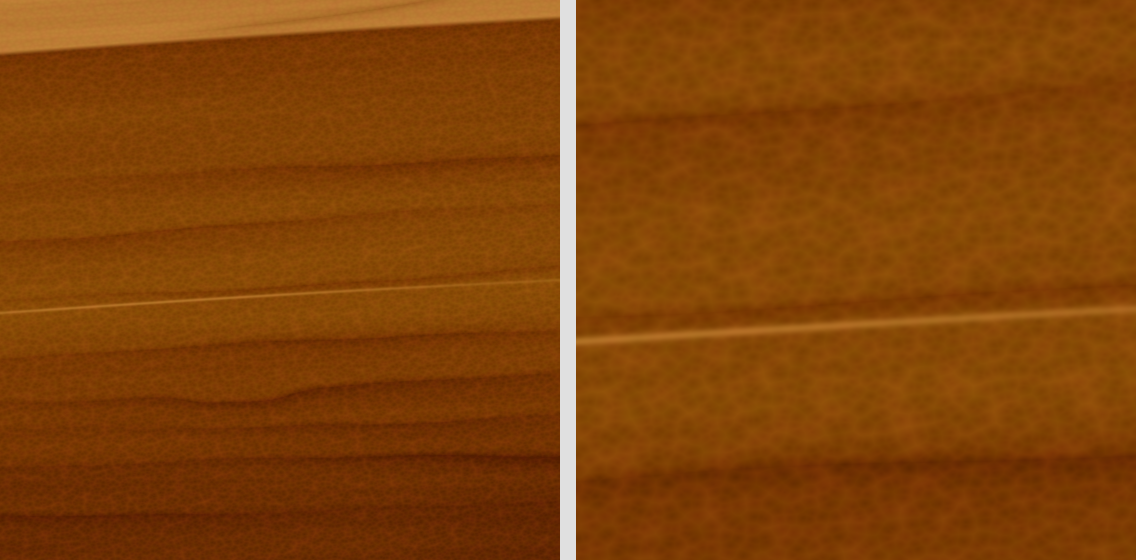
Left: the whole. Right: its middle third, enlarged.
This texture is drawn by a Shadertoy shader. Its source:

```glsl
// Warm brown wood boards: slanted grain streaks, a pale top board and a thin glue line.

// Palette
const vec3 DARK_WOOD  = vec3(0.34, 0.115, 0.008);
const vec3 MID_WOOD   = vec3(0.48, 0.22, 0.01);
const vec3 LIGHT_WOOD = vec3(0.58, 0.34, 0.035);
const vec3 PALE_BOARD = vec3(0.73, 0.49, 0.215);
const vec3 PALE_GRAIN = vec3(0.58, 0.34, 0.10);
const vec3 GLUE_COLOR = vec3(0.74, 0.48, 0.18);

// Layout, in canvas units
const float BOARD_EDGE   = 0.903;
const float GLUE_HEIGHT  = 0.441;
const float SLOPE_TOP    = 0.062;
const float SLOPE_BOTTOM = 0.018;
const int   STREAKS      = 8;
const float STREAK_START = 0.055;
const float STREAK_STEP  = 0.083;
const float STREAK_DEPTH = 0.42;
const float MOTTLE       = 0.30;

float hash1(float n) {
    return fract(sin(n * 12.99 + 4.1) * 4375.85);
}

vec2 hash2(vec2 p) {
    vec3 q = fract(p.xyx * vec3(0.1031, 0.1030, 0.0973));
    q += dot(q, q.yzx + 33.33);
    return fract((q.xx + q.yz) * q.zy);
}

// Distance to the nearest scattered point, centred near zero
float cellular(vec2 p) {
    vec2 cell = floor(p), f = fract(p);
    float nearest = 2.0;
    for (int j = -1; j <= 1; j++)
    for (int i = -1; i <= 1; i++) {
        vec2 o = vec2(i, j);
        vec2 r = o + hash2(cell + o) - f;
        nearest = min(nearest, dot(r, r));
    }
    return sqrt(nearest) - 0.45;
}

// Soft bands along the grain, from layered sines
float grainBands(float x, float v) {
    float sum = 0.0, freq = 34.0, amp = 0.5;
    for (int i = 0; i < 5; i++) {
        float k = float(i);
        float bend = 1.3 * sin(x * (1.7 + 0.8 * k) + 2.4 * k);
        sum += amp * sin(v * freq + bend + 1.9 * k)
                   * (0.65 + 0.35 * sin(x * (3.1 + k) + v * 9.0 + k));
        freq *= 1.87;
        amp *= 0.72;
    }
    return sum;
}

// Dark growth lines: crisp upper edge, soft lower side, fading along x
float growthStreaks(float x, float v) {
    float shade = 0.0;
    for (int i = 0; i < STREAKS; i++) {
        float k = float(i);
        float center = STREAK_START + STREAK_STEP * k - 0.03 * sin(k - 2.2);
        float d = v - center + 0.005 * sin(4.6 * x + 2.3 * k)
                + 0.0015 * sin(17.0 * x + 4.0 * k);
        float width = d > 0.0 ? 0.0045 : mix(0.010, 0.026, hash1(k + 7.0));
        float focus = hash1(k + 2.0);
        float reach = 0.35 + 0.65 * exp(-pow((x - focus) / 0.42, 2.0));
        shade += reach * mix(0.65, 1.0, hash1(k)) * exp(-abs(d) / width);
    }
    return shade;
}

vec3 woodRamp(float t) {
    t = clamp(t, 0.0, 1.05);
    return t < 0.5 ? mix(DARK_WOOD, MID_WOOD, 2.0 * t)
                   : mix(MID_WOOD, LIGHT_WOOD, 2.0 * t - 1.0);
}

void mainImage(out vec4 fragColor, in vec2 fragCoord) {
    vec2 uv = fragCoord / iResolution.xy;
    float x = uv.x, y = uv.y;

    // Grain coordinate: flatter at the bottom, with one local dip
    float v = y - x * mix(SLOPE_BOTTOM, SLOPE_TOP, smoothstep(0.12, 0.48, y));
    float dip = exp(-pow((x - 0.42) / 0.10, 4.0)) * exp(-pow((y - 0.30) / 0.045, 2.0));
    v += 0.016 * dip;

    // Fine mottling at two sizes
    vec2 slanted = vec2(x + 0.35 * y, y - 0.25 * x);
    float coarse = cellular(slanted * vec2(52.0, 78.0));
    float fine = cellular(slanted * vec2(115.0, 150.0) + 31.0);
    float mottle = 0.5 * coarse + 0.7 * fine;

    // Main boards: broad light, bands, streaks
    float glue = y - SLOPE_TOP * 0.95 * x - GLUE_HEIGHT - 0.003 * sin(3.14 * x);
    float edge = y - SLOPE_TOP * 1.04 * x - BOARD_EDGE - 0.003 * sin(3.14 * x);
    float tone = mix(0.22, 0.72, smoothstep(-0.1, 0.5, y));
    tone += 0.20 * exp(-abs(glue) / (glue > 0.0 ? 0.05 : 0.03));
    tone -= 0.08 * smoothstep(0.62, 0.80, v) + 0.24 * exp(-abs(edge) / 0.035);
    tone -= 0.10 * smoothstep(0.6, 1.0, x) * smoothstep(0.35, 0.05, y);
    tone += 0.085 * grainBands(x, v) - STREAK_DEPTH * growthStreaks(x, v);
    vec3 color = woodRamp(tone + MOTTLE * mottle);

    // Thin glue line
    float glint = exp(-pow(glue / 0.0028, 2.0)) * (0.55 + 0.25 * sin(4.0 * x + 0.4));
    color = mix(color, GLUE_COLOR, glint);

    // Pale top board with a few brown grain lines
    float paleBands = grainBands(x + 2.0, v * 1.6);
    float vein = y - 0.885 - 0.155 * x - 0.006 * sin(7.0 * x);
    float veinShade = exp(-abs(vein) / 0.008) * smoothstep(0.25, 0.5, x);
    float paleMix = 0.18 + 0.16 * paleBands + 0.55 * veinShade + 0.2 * mottle;
    vec3 pale = mix(PALE_BOARD * 1.05, PALE_GRAIN, clamp(paleMix, 0.0, 1.0));
    color = mix(color, pale, smoothstep(-0.005, 0.006, edge));

    // Slight colour drift in the speckle
    color += vec3(0.035, -0.012, 0.02) * coarse;
    fragColor = vec4(clamp(color, 0.0, 1.0), 1.0);
}
```
